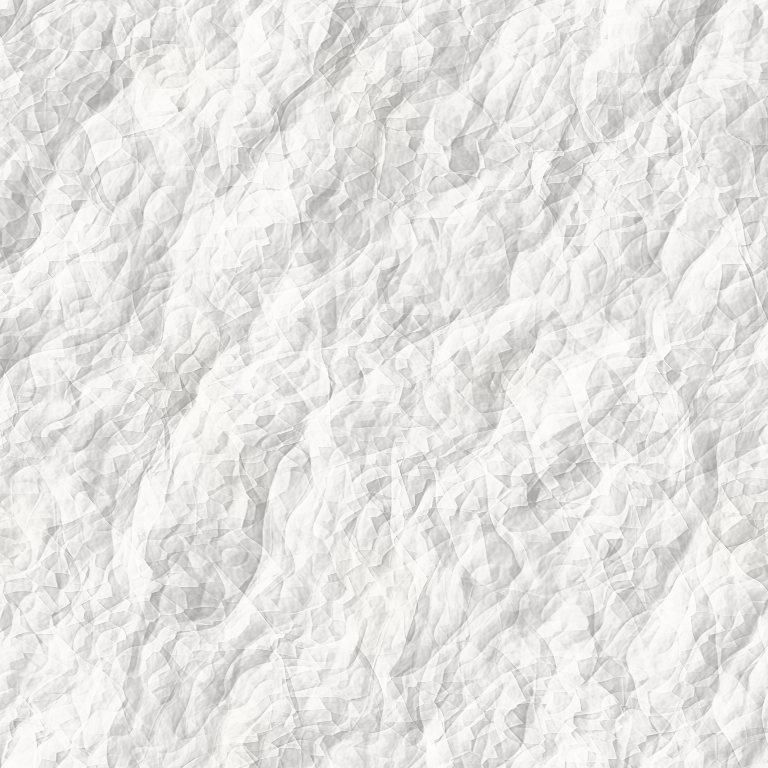
Give the GLSL for this texture, as a three.js fragment shader.

```glsl
// Crumpled white paper: sharp folded facets, thin creases and fine grain under side light.
varying vec2 vUv;

const vec3  PAPER_TINT   = vec3(1.003, 0.998, 0.992);
const vec3  WARM_STAIN   = vec3(0.002, 0.000, -0.009);
const float PAPER_TONE   = 0.911;               // tone of a flat sheet
const float HIGHLIGHT    = 0.082;               // headroom above the flat tone
const float CONTRAST     = 0.055;
const vec2  LIGHT_DIR    = vec2(-0.94, 0.34);   // points towards the light
const float SAMPLE_STEP  = 0.0020;              // slope sampling, softens creases

const float FACET_SCALE  = 4.0;                 // cells across for the largest facets
const float FACET_GROWTH = 1.8;
const float FACET_DEPTH  = 0.62;
const float FACET_ANGLE  = 0.80;
const float FACET_TURN   = 1.45;                // rotation between facet layers
const vec2  FACET_SHAPE  = vec2(0.76, 1.32);    // stretch along the folds
const float CREASE_WIDTH  = 0.0026;
const float CREASE_HEIGHT = 0.0048;
const float FOLD_SCALE   = 5.0;
const float FOLD_DEPTH   = 0.56;
const float GRAIN_SCALE  = 105.0;
const float GRAIN_DEPTH  = 0.42;

vec2 hash2(vec2 p) {
  vec3 q = fract(vec3(p.xyx) * vec3(0.1031, 0.1030, 0.0973));
  q += dot(q, q.yzx + 33.33);
  return fract((q.xx + q.yz) * q.zy);
}

vec2 rotate(vec2 p, float a) {
  float c = cos(a), s = sin(a);
  return vec2(c * p.x - s * p.y, s * p.x + c * p.y);
}

float cornerSlope(vec2 cell, vec2 offset) {
  float a = 6.2832 * hash2(cell).x;
  return dot(vec2(cos(a), sin(a)), offset);
}

// Gradient noise, roughly -0.7 to 0.7
float noise(vec2 p) {
  vec2 i = floor(p), f = fract(p);
  vec2 u = f * f * f * (f * (f * 6.0 - 15.0) + 10.0);
  vec2 e = vec2(1.0, 0.0);
  return mix(mix(cornerSlope(i, f), cornerSlope(i + e, f - e), u.x),
             mix(cornerSlope(i + e.yx, f - e.yx), cornerSlope(i + 1.0, f - 1.0), u.x), u.y);
}

// Squared distances to the nearest and second nearest cell centres
vec2 cellDistances(vec2 p) {
  vec2 cell = floor(p), f = fract(p);
  vec2 d = vec2(8.0);
  for (int y = -1; y <= 1; y++) {
    for (int x = -1; x <= 1; x++) {
      vec2 n = vec2(float(x), float(y));
      vec2 r = n + hash2(cell + n) - f;
      float dist = dot(r, r);
      d.y = min(d.y, max(d.x, dist));
      d.x = min(d.x, dist);
    }
  }
  return d;
}

// Thin raised line at a given distance from a fold
float crease(float dist) {
  return CREASE_HEIGHT * exp(-dist / CREASE_WIDTH);
}

float paperHeight(vec2 p) {
  float h = 0.0;

  // Dished facets meeting at sharp edges, with thin raised creases
  float scale = FACET_SCALE, depth = FACET_DEPTH, side = 1.0;
  for (int i = 0; i < 5; i++) {
    float layer = float(i);
    vec2 q = rotate(p, FACET_ANGLE + layer * FACET_TURN) * FACET_SHAPE * scale + 40.0 + 17.0 * layer;
    vec2 d = cellDistances(q);
    float edge = (sqrt(d.y) - sqrt(d.x)) / scale;
    float worn = smoothstep(-0.30, 0.35, noise(p * 7.0 + 9.0 * layer + 20.0));
    h += side * depth * d.x / scale + worn * crease(edge);
    scale *= FACET_GROWTH;
    depth *= 1.06;
    side = -side;
  }

  // Long winding folds
  scale = FOLD_SCALE;
  depth = FOLD_DEPTH;
  for (int i = 0; i < 3; i++) {
    float layer = float(i);
    vec2 q = rotate(p, -FACET_ANGLE - layer * FACET_TURN) * FACET_SHAPE * scale + 70.0 + 23.0 * layer;
    float fold = abs(noise(q)) / scale;
    h += depth * fold - 0.7 * crease(fold);
    scale *= 2.1;
    depth *= 0.95;
  }

  // Fibre grain
  h += GRAIN_DEPTH * noise(p * GRAIN_SCALE + 11.0) / GRAIN_SCALE;
  h += GRAIN_DEPTH * noise(p * GRAIN_SCALE * 2.1 + 31.0) / (GRAIN_SCALE * 2.1);
  return h;
}

void main() {
  // Bend the sheet so that creases are not perfectly straight
  vec2 p = vUv;
  p += 0.030 * vec2(noise(vUv * 4.0 + 5.0), noise(vUv * 4.0 + 55.0));
  p += 0.010 * vec2(noise(vUv * 19.0 + 15.0), noise(vUv * 19.0 + 85.0));

  // Slope towards the light, with highlights rolling off to white
  float slope = (paperHeight(p) - paperHeight(p + LIGHT_DIR * SAMPLE_STEP)) / SAMPLE_STEP;
  float shade = CONTRAST * slope + 0.022 * noise(vUv * 3.0 + 3.0) + 0.012 * (0.5 - vUv.y);
  float lit = HIGHLIGHT * (1.0 - exp(-max(shade, 0.0) / HIGHLIGHT));
  float tone = PAPER_TONE + lit + max(min(shade, 0.0), -0.24);

  // Faint uneven staining
  float stain = smoothstep(0.05, 0.5, noise(vUv * 5.0 + 90.0));
  gl_FragColor = vec4(clamp(tone * PAPER_TINT + stain * WARM_STAIN, 0.0, 1.0), 1.0);
}
```
